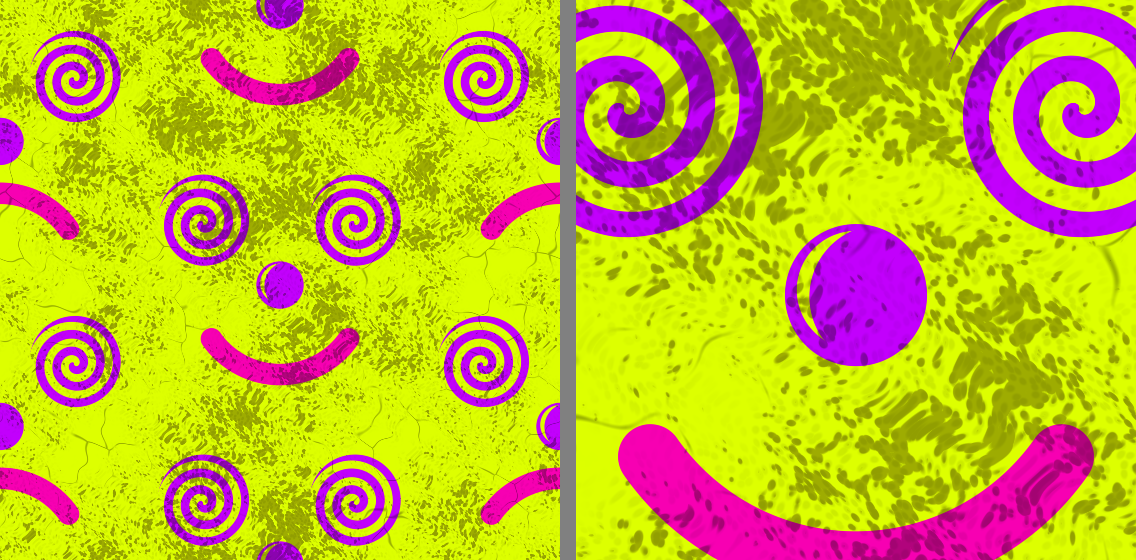
Left, the full canvas; right, a detail of the centre.
Reproduce this pattern procedurally as a WebGL 2 fragment shader.

```glsl
#version 300 es
precision highp float;
// Half-drop grid of spirals, glossy balls and thick arcs, the arcs turned over
// in every other column. Shapes are distance functions; the worn print on top
// is wrapped cellular noise: speckled stains, faint mottling and thin cracks.

uniform vec2 u_resolution;
out vec4 outColor;

const float TAU = 6.2831853;

vec2 hash22(vec2 p) {
    vec3 h = fract(p.xyx * vec3(0.1031, 0.1030, 0.0973));
    h += dot(h, h.yzx + 33.33);
    return fract((h.xx + h.yz) * h.zy);
}

// Nearest and second nearest point distance, wrapping after `count` cells
vec2 cellular(vec2 uv, vec2 count) {
    vec2 p = uv * count, base = floor(p), nearest = vec2(9.0);
    for (int y = -1; y <= 1; y++) {
        for (int x = -1; x <= 1; x++) {
            vec2 cell = base + vec2(x, y);
            float d = length(cell + hash22(mod(cell, count) + count) - p);
            nearest = d < nearest.x ? vec2(d, nearest.x) : vec2(nearest.x, min(nearest.y, d));
        }
    }
    return nearest;
}

// Archimedean band trimmed by a circle, which tapers its outer tail
float spiralDistance(vec2 p) {
    vec2 s = p + vec2(0.0026, 0.0104);
    float turn = (length(s) - 0.108) / 0.06 - atan(s.y, s.x) / TAU;
    float band = (abs(fract(turn - 0.24) - 0.5) - 0.26) * 0.06;
    return max(band, length(p) - 0.1628);
}

// Round-capped arc that sags downward
float arcDistance(vec2 p) {
    p = vec2(abs(p.x), -p.y - 0.021);
    vec2 aperture = vec2(0.8195, 0.573);
    float d = p.x * aperture.y < p.y * aperture.x
        ? abs(length(p) - 0.2987) : length(p - 0.2987 * aperture);
    return d - 0.0385;
}

float crescentDistance(vec2 p) {
    return max(length(p - vec2(0.0, 0.006)) - 0.0705,
               0.086 - length(p - vec2(0.0305, -0.002)));
}

float cover(float d, float pixel) {
    return smoothstep(0.6 * pixel, -0.6 * pixel, d);
}

vec3 motif(vec2 uv, float pixel) {
    vec3 lime = vec3(0.865, 1.0, 0.0);
    vec3 violet = vec3(0.76, 0.0, 0.99);
    vec3 pink = vec3(0.97, 0.0, 0.70);

    // Two columns and two rows, with a half drop and slightly uneven rows
    vec2 p = uv * 2.0;
    float column = round(p.x);
    bool flipped = mod(column, 2.0) < 0.5;
    vec2 q = vec2(p.x - column, p.y - (flipped ? 0.486 : 0.982));
    float row = round(q.y);
    q.y -= row;
    if (flipped) q.y -= (mod(row, 2.0) - 0.5) * 0.018;

    float side = q.x < 0.0 ? -1.0 : 1.0;
    float spiral = spiralDistance(q - vec2(side * 0.2708 - 0.0026, 0.2318));
    float ball = max(length(q) - 0.0846, -crescentDistance(q));
    float arc = arcDistance(flipped ? vec2(q.x, -0.505 - q.y) : q);

    vec3 color = mix(lime, violet, cover(min(spiral, ball), pixel));
    return mix(color, pink, cover(arc, pixel));
}

vec3 wear(vec3 color, vec2 uv) {
    // Periodic warp roughens the cell borders
    vec2 w = uv + 0.007 * sin(TAU * (uv.yx * vec2(7.0, 5.0) + uv * vec2(3.0, 4.0)))
                + 0.003 * sin(TAU * (uv.yx * vec2(23.0, 19.0) + uv * vec2(11.0, 13.0)));

    // Broad patches, heavier in the middle and along the top
    float patches = 0.46 * cellular(w, vec2(6.0, 5.0)).x
                  + 0.32 * cellular(w, vec2(14.0, 13.0)).x
                  + 0.22 * cellular(w, vec2(37.0, 31.0)).x;
    patches -= 0.09 * cos(TAU * (uv.x - 0.5)) + 0.05 * cos(TAU * (uv.y - 0.85));

    // Fine speckles break the patches up
    float fine = cellular(w, vec2(160.0, 140.0)).x;
    float grain = 0.6 * cellular(w, vec2(84.0, 68.0)).x + 0.4 * fine;
    float stain = smoothstep(0.73, 0.62, patches + 0.9 * grain);

    // Thin cracks in the cleaner areas
    vec2 plate = cellular(w, vec2(15.0, 13.0));
    float crack = smoothstep(0.045, 0.0, plate.y - plate.x)
                * smoothstep(0.50, 0.66, patches);

    color *= 1.0 - 0.08 * smoothstep(0.5, 0.2, fine) * smoothstep(0.7, 0.35, patches);
    color = mix(color, color * vec3(0.69, 0.63, 0.66) + vec3(0.0, 0.015, 0.005), 0.92 * stain);
    return color * (1.0 - 0.3 * crack);
}

void main() {
    vec2 uv = gl_FragCoord.xy / u_resolution;
    float pixel = 2.0 / min(u_resolution.x, u_resolution.y);
    outColor = vec4(wear(motif(uv, pixel), uv), 1.0);
}
```
